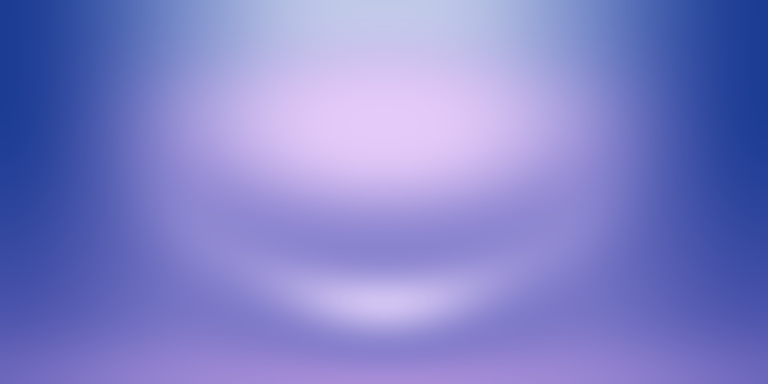
This background is drawn by a Shadertoy shader. Its source:

```glsl
const vec3 EDGE_HIGH = vec3(0.11, 0.235, 0.58);
const vec3 EDGE_LOW = vec3(0.35, 0.355, 0.70);
const vec3 BODY = vec3(0.515, 0.495, 0.80);
const vec3 BODY_TOP = vec3(0.40, 0.49, 0.76);
const vec3 BODY_LOW = vec3(0.43, 0.43, 0.75);
const vec3 SKY = vec3(0.75, 0.79, 0.91);
const vec3 PINK = vec3(0.895, 0.792, 0.973);
const vec3 ARC = vec3(0.83, 0.775, 0.95);
const vec3 FLOOR = vec3(0.69, 0.57, 0.86);

const float GLOW_HEIGHT = 0.675;
const vec2 GLOW_RADII = vec2(0.475, 0.22);
const vec2 ARC_RADII = vec2(0.60, 0.464);
const float ARC_WIDTH = 0.165;
const float ARC_SPREAD = 0.25;
const float SKY_SPREAD = 0.46;

float bell(float x) {
    return exp(-x * x);
}

// Soft falloff with a flatter top than a bell
float plateau(float x) {
    return exp(-x * x * x);
}

void mainImage(out vec4 fragColor, in vec2 fragCoord) {
    // x spans -1 to 1 across the canvas, y spans 0 to 1 upward
    vec2 uv = fragCoord / iResolution.xy;
    vec2 p = vec2(2.0 * uv.x - 1.0, uv.y);
    float side = abs(p.x);
    vec2 fromGlow = p - vec2(0.0, GLOW_HEIGHT);
    float arcRadius = length(fromGlow / ARC_RADII);
    float lower = 1.0 - smoothstep(0.3, 0.7, p.y);

    // Dark sides around a softer violet body
    vec3 edge = mix(EDGE_LOW, EDGE_HIGH, smoothstep(-0.1, 0.75, p.y));
    vec3 body = mix(BODY, BODY_TOP, smoothstep(0.6, 1.0, p.y));
    body = mix(body, BODY_LOW, 0.6 * lower * smoothstep(0.95, 1.4, arcRadius));
    vec3 color = mix(edge, body, 1.0 - smoothstep(0.45, 1.0, side));

    // Pale light from above
    float sky = plateau(side / SKY_SPREAD) * smoothstep(0.55, 0.98, p.y);
    color = mix(color, SKY, sky);

    // Lilac floor, thinnest at the centre
    float floorDepth = mix(0.07, 0.13, smoothstep(0.0, 0.6, side));
    float floorGlow = 0.85 * bell(p.y / floorDepth) * bell(side / 0.9);
    color = mix(color, FLOOR, floorGlow);

    // Curved highlight below the main glow
    float arcStrength = 0.12 + 0.85 * bell(side / ARC_SPREAD);
    float arc = bell((arcRadius - 1.0) / ARC_WIDTH) * arcStrength * lower;
    color = mix(color, ARC, arc);

    // Main pink glow
    color = mix(color, PINK, plateau(length(fromGlow / GLOW_RADII)));

    fragColor = vec4(color, 1.0);
}
```
